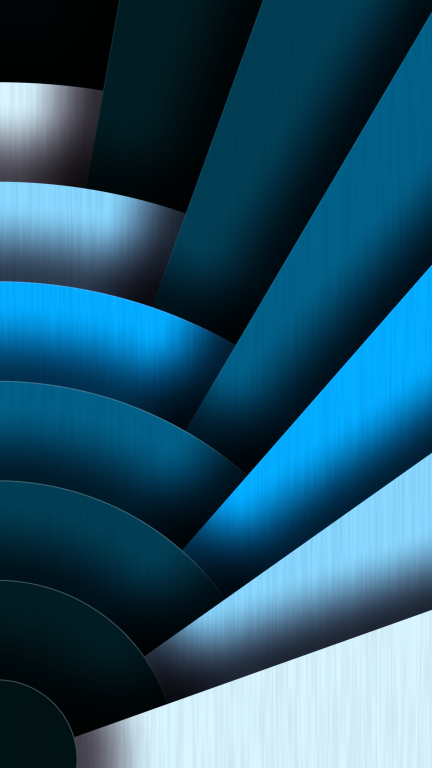
Write a Shadertoy shader that draws this background.

```glsl
// Layout, in units of the canvas height
const vec2 CENTER = vec2(-0.004, 0.0104);
const float INNER_RADIUS = 0.105;
const float RING_STEP = 0.1296;
const int RAYS = 6;

// Upper edge of each ray: start point and angle
const vec3 RAY_EDGES[6] = vec3[6](
    vec3(0.0938, 0.0391, 0.342), vec3(0.1849, 0.1432, 0.616),
    vec3(0.2357, 0.2820, 0.852), vec3(0.2396, 0.4362, 1.039),
    vec3(0.1979, 0.6003, 1.224), vec3(0.1120, 0.7565, 1.396));

// Rays use the palette upward, discs use it downward
const vec3 PALETTE[7] = vec3[7](
    vec3(0.83, 0.94, 0.985), vec3(0.53, 0.83, 0.99), vec3(0.01, 0.67, 1.0),
    vec3(0.005, 0.37, 0.53), vec3(0.005, 0.24, 0.33), vec3(0.005, 0.11, 0.135),
    vec3(0.005, 0.07, 0.08));
const vec3 BACKDROP = vec3(0.005, 0.02, 0.022);

// Shadows, rims and brushed grain
const float SHADOW_WIDTH = 0.105;
const float DISC_SHADE = 0.30;
const float RAY_SHADE = 0.20;
const vec3 SHADOW_TINT = vec3(0.95, 1.08, 1.0);
const vec3 RIM_COLOR = vec3(0.55, 0.62, 0.64);
const float RIM_WIDTH = 0.0013;
const float DISC_RIM = 0.45;
const float RAY_RIM = 0.12;
const vec2 GRAIN_SCALE = vec2(420.0, 16.0);
const float GRAIN_AMOUNT = 0.07;

float hash(vec2 cell) {
    vec3 q = fract(vec3(cell.xyx) * 0.1031);
    q += dot(q, q.yzx + 33.33);
    return fract((q.x + q.y) * q.z);
}

float valueNoise(vec2 p) {
    vec2 cell = floor(p), f = fract(p);
    f = f * f * (3.0 - 2.0 * f);
    float low = mix(hash(cell), hash(cell + vec2(1, 0)), f.x);
    float high = mix(hash(cell + vec2(0, 1)), hash(cell + vec2(1, 1)), f.x);
    return mix(low, high, f.y);
}

float discDistance(vec2 p, int ring) {
    return length(p - CENTER) - INNER_RADIUS - RING_STEP * float(ring);
}

// Signed distance to the half plane below a ray edge
float rayDistance(vec2 p, vec3 edge) {
    return dot(p - edge.xy, vec2(-sin(edge.z), cos(edge.z)));
}

// Shade what lies beneath, then lay the sheet on top
vec3 addSheet(vec3 below, vec3 sheet, float dist, float shade, float rim, float pixel) {
    float light = mix(shade, 1.0, smoothstep(0.0, SHADOW_WIDTH, dist));
    below *= pow(vec3(light), SHADOW_TINT);
    float rimMask = smoothstep(-RIM_WIDTH - pixel, -RIM_WIDTH + pixel, dist);
    sheet = mix(sheet, max(sheet, RIM_COLOR), rim * rimMask);
    return mix(sheet, below, smoothstep(-pixel, pixel, dist));
}

void mainImage(out vec4 fragColor, in vec2 fragCoord) {
    vec2 p = fragCoord / iResolution.y;
    float pixel = 0.75 / iResolution.y;

    // Weave discs and rays from the outside inward
    vec3 color = addSheet(BACKDROP, PALETTE[0], discDistance(p, RAYS),
                          DISC_SHADE, DISC_RIM, pixel);
    for (int i = RAYS - 1; i >= 0; i--) {
        color = addSheet(color, PALETTE[i], rayDistance(p, RAY_EDGES[i]),
                         RAY_SHADE, RAY_RIM, pixel);
        color = addSheet(color, PALETTE[RAYS - i], discDistance(p, i),
                         DISC_SHADE, DISC_RIM, pixel);
    }

    // Vertical brushed grain
    color *= 1.0 + GRAIN_AMOUNT * (valueNoise(p * GRAIN_SCALE) - 0.5);
    fragColor = vec4(clamp(color, 0.0, 1.0), 1.0);
}
```
